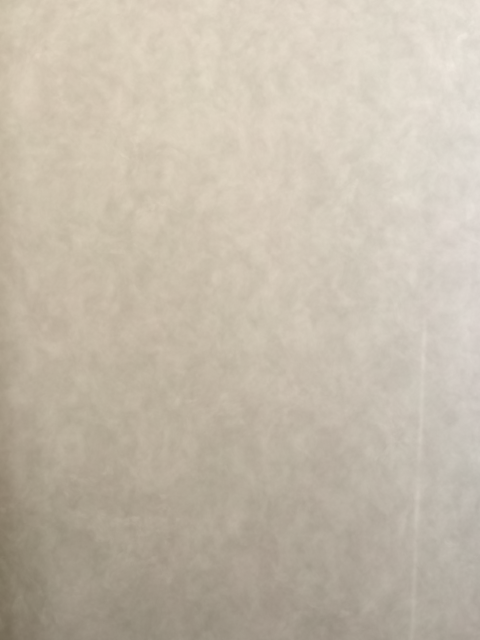
This texture is drawn by a Shadertoy shader. Its source:

```glsl
// Softly lit plaster wall: a warm beige light field, brighter at the upper right
// and shadowed along the left edge, with layered value noise for the cloudy
// mottling, sparse pale trowel flecks and one faint leaning seam.
#define CLOUD_GAIN 0.040
#define MOTTLE_GAIN 0.066
#define GRAIN_GAIN 0.050
#define TOOTH_GAIN 0.026
#define FLECK_GAIN 0.032
#define TINT_GAIN 0.014
#define SEAM_GAIN 0.034
#define SEAM_WIDTH 0.0055
#define EDGE_SHADOW vec3(0.125, 0.13, 0.145)

float hash(vec2 p) {
    vec3 q = fract(vec3(p.xyx) * 0.1031);
    q += dot(q, q.yzx + 33.33);
    return fract((q.x + q.y) * q.z);
}

float noise(vec2 p) {
    vec2 cell = floor(p), f = fract(p);
    f = f * f * f * (f * (f * 6.0 - 15.0) + 10.0);
    float low = mix(hash(cell), hash(cell + vec2(1, 0)), f.x);
    float high = mix(hash(cell + vec2(0, 1)), hash(cell + vec2(1, 1)), f.x);
    return mix(low, high, f.y);
}

// Centred fractal noise; each octave is turned to hide the lattice
float fbm(vec2 p) {
    float sum = 0.0, gain = 0.5;
    for (int i = 0; i < 4; i++) {
        sum += gain * (noise(p) - 0.5);
        p = mat2(0.8, 0.6, -0.6, 0.8) * p * 2.03 + 17.3;
        gain *= 0.5;
    }
    return sum;
}

// Blend from bottom through middle to top
vec3 ramp(vec3 bottom, vec3 middle, vec3 top, float y) {
    vec3 bend = 2.0 * middle - 0.5 * (bottom + top);
    return mix(mix(bottom, bend, y), mix(bend, top, y), y);
}

vec3 wallLight(vec2 uv) {
    vec3 left = ramp(vec3(0.568, 0.533, 0.475), vec3(0.757, 0.713, 0.640), vec3(0.84, 0.793, 0.715), uv.y);
    vec3 centre = ramp(vec3(0.610, 0.575, 0.520), vec3(0.785, 0.742, 0.674), vec3(0.86, 0.82, 0.757), uv.y);
    vec3 right = ramp(vec3(0.672, 0.642, 0.602), vec3(0.84, 0.82, 0.793), vec3(0.893, 0.870, 0.830), uv.y);
    return ramp(left, centre, right, uv.x);
}

void mainImage(out vec4 fragColor, in vec2 fragCoord) {
    vec2 uv = fragCoord / iResolution.xy;
    vec2 p = fragCoord / iResolution.x;
    vec3 color = wallLight(uv);

    // Thin shadow on the left edge that opens into a soft band near the floor
    float lowBand = 1.0 - smoothstep(0.12, 0.42, uv.y);
    float wobble = 0.03 * fbm(p * 5.0);
    float rim = 1.0 - smoothstep(0.0, 0.05, uv.x + wobble * 0.5);
    float band = 1.0 - smoothstep(0.04, 0.14, uv.x + wobble);
    color -= EDGE_SHADOW * (rim * mix(0.45, 0.35, uv.y) + 0.5 * band * lowBand);

    // Broad upright clouds, smaller blotches, uneven grain and fine surface tooth
    vec2 warp = vec2(fbm(p * 9.0 + 4.0), fbm(p * 9.0 + 31.0)) * 0.05;
    float clouds = fbm(p * vec2(7.0, 3.5) + 8.0);
    float mottle = fbm((p + warp) * vec2(30.0, 24.0) + 50.0);
    float grain = fbm((p + warp) * vec2(62.0, 56.0) + 150.0);
    float tooth = fbm(p * 125.0 + 300.0);
    color += CLOUD_GAIN * clouds + MOTTLE_GAIN * mottle + GRAIN_GAIN * grain + TOOTH_GAIN * tooth;

    // Pale flecks gathered in loose patches
    float patches = smoothstep(-0.2, 0.25, fbm(p * 4.0 + 70.0));
    float flecks = smoothstep(0.10, 0.34, fbm((p + warp) * vec2(32.0, 36.0) + 90.0));
    color += FLECK_GAIN * flecks * patches;

    // Drift between rosy and greenish beige
    float tint = fbm(p * vec2(9.0, 6.0) + 120.0) + 0.6 * fbm(p * 28.0 + 210.0);
    color += TINT_GAIN * tint * vec3(0.8, -0.6, 0.2);

    // Leaning seam that fades out upward
    float seamX = mix(0.858, 0.890, uv.y / 0.58);
    float seamDistance = (uv.x - seamX) / SEAM_WIDTH;
    float seam = exp(-seamDistance * seamDistance) * (1.0 - smoothstep(0.42, 0.60, uv.y));
    seam *= 0.75 + 0.9 * (noise(vec2(3.0, p.y * 14.0)) - 0.5);
    color += SEAM_GAIN * seam;

    fragColor = vec4(clamp(color, 0.0, 1.0), 1.0);
}
```
